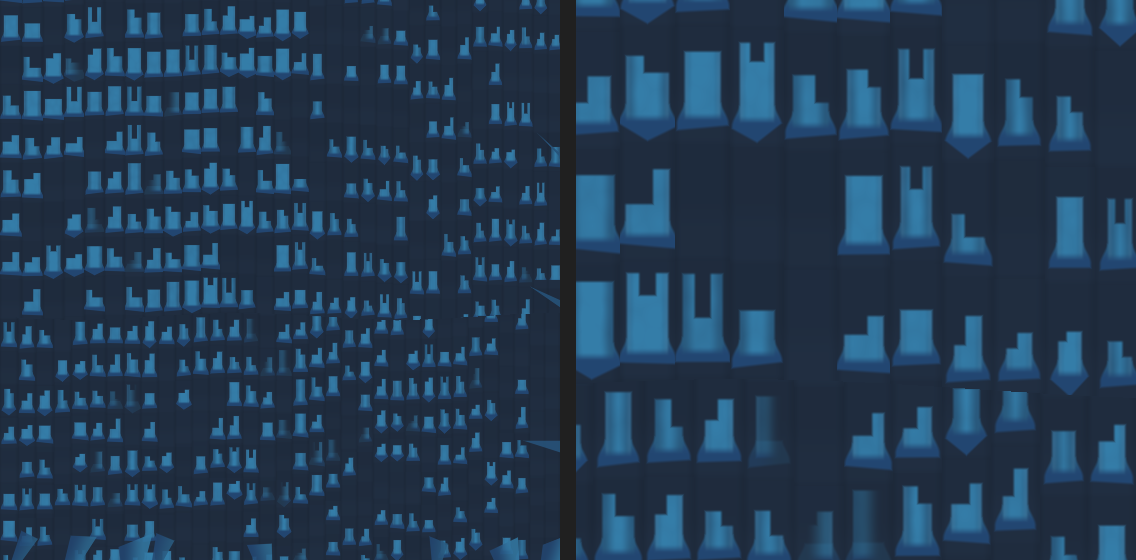
Left, the full canvas; right, a detail of the centre.
Write a three.js fragment shader that draws this pattern.

```glsl
varying vec2 vUv;

#define NIGHT vec3(0.120, 0.170, 0.240)
#define SHADE vec3(0.140, 0.250, 0.350)
#define SILL vec3(0.135, 0.275, 0.445)
#define EDGE vec3(0.160, 0.350, 0.490)
#define GLASS vec3(0.205, 0.490, 0.660)
#define ZONE_Y 0.435
#define ROW_UPPER 0.0697
#define ROW_LOWER 0.059
#define BASE 0.014
#define SOFT 0.0012

float hash(vec2 p) {
  vec3 q = fract(vec3(p.xyx) * vec3(0.1031, 0.1030, 0.0973));
  q += dot(q, q.yzx + 33.33);
  return fract((q.x + q.y) * q.z);
}

// Distance to the nearest jittered cell point
float cellular(vec2 p) {
  vec2 id = floor(p);
  float nearest = 2.0;
  for (int j = -1; j <= 1; j++) {
    for (int i = -1; i <= 1; i++) {
      vec2 c = id + vec2(float(i), float(j));
      vec2 site = c + vec2(hash(c), hash(c + 41.0));
      nearest = min(nearest, distance(p, site));
    }
  }
  return nearest;
}

// Soft coverage where d is positive inside
float inside(float d) {
  return smoothstep(-SOFT, SOFT, d);
}

float box(vec2 p, vec2 lo, vec2 hi) {
  vec2 d = min(p - lo, hi - p);
  return inside(min(d.x, d.y));
}

void main() {
  vec2 uv = vUv;
  float mottle = cellular(uv * vec2(75.0, 60.0));

  // Columns: wide at upper left, narrow to the right and below
  float lower = step(uv.y + 0.006 * sin(uv.x * 11.0), ZONE_Y);
  vec2 density = mix(vec2(25.6, 6.2), vec2(31.0, 3.0), lower);
  float u = uv.x * (density.x + density.y * uv.x);
  float col = floor(u);
  float colWidth = 1.0 / (density.x + 2.0 * density.y * uv.x);
  float dx = (fract(u) - 0.5) * colWidth;
  float xc = uv.x - dx;

  // Rows: gently waved at left, stepped between column groups at right
  float right = smoothstep(0.47, 0.62, xc);
  float rowHeight = mix(ROW_UPPER, ROW_LOWER, lower);
  float wave = 0.004 * sin(xc * 10.0 + 1.0) + 0.003 * sin(xc * 27.0);
  float stagger = (hash(vec2(floor(col / 2.0), 7.0 + lower)) - 0.5) * rowHeight * right;
  float v = (uv.y - ZONE_Y + wave + stagger) / rowHeight;
  float row = floor(v);
  vec2 cell = vec2(col, row + 50.0);
  float r1 = hash(cell + 3.1);
  float r2 = hash(cell + 17.7);
  float r3 = hash(cell + 29.3);
  float r4 = hash(cell + 53.9);

  // Window size and local position, origin at the middle of its base
  float slim = max(right, lower * 0.7);
  float halfW = colWidth * mix(0.39, 0.28, slim) * (0.82 + 0.24 * r1);
  float height = mix(0.045, 0.034, slim) * (0.62 + 0.5 * r2);
  height *= mix(0.8, 1.0, smoothstep(0.05, 0.3, uv.y));
  float room = max(rowHeight - BASE - height - 0.003, 0.0);
  float lift = room * r3 * lower * smoothstep(0.4, 0.1, uv.y);
  vec2 p = vec2(dx, fract(v) * rowHeight - BASE - lift);

  // Dark wall with faint ribs and ledges
  float rib = smoothstep(0.0, 0.12, fract(u)) * smoothstep(1.0, 0.82, fract(u));
  float ledge = smoothstep(0.0, 0.004, p.y + BASE) * smoothstep(0.024, 0.004, p.y);
  vec3 color = NIGHT * (0.94 + 0.07 * rib + 0.04 * ledge + 0.04 * (r4 - 0.5));

  // Stepped silhouette: plain, one tower, or a notched top
  float side = r4 < 0.5 ? -1.0 : 1.0;
  vec2 s = vec2(p.x * side, p.y);
  float split = halfW * (r1 - 0.5) * 0.7;
  float shoulder = height * (0.45 + 0.35 * r3);
  float body = box(p, vec2(-halfW, 0.0), vec2(halfW, height));
  float gap = box(s, vec2(-halfW * 2.0, shoulder), vec2(split, 1.0));
  if (r2 > 0.86) gap = box(p, vec2(-halfW * 0.4, shoulder), vec2(halfW * 0.4, 1.0));
  body *= 1.0 - gap * step(0.28, fract(r2 * 7.3));

  // Flared sill, sometimes sagging to a point
  float flare = 0.0045 * smoothstep(0.011, -0.002, p.y);
  float sag = step(0.82, r3) * 0.007 * (1.0 - abs(p.x) / halfW);
  float bottom = p.y + 0.0045 + sag + p.x * (r1 - 0.5) * 0.25;
  float sillD = min(halfW + flare - abs(p.x), min(bottom, 0.010 - p.y));
  float sill = inside(sillD);

  // Occupied cells, with empty drifts and some dim panes
  float drift = sin(xc * 13.0 + row * 2.3) + sin(xc * 6.0 - row * 1.7);
  float chance = mix(0.93, 0.76, slim) - 0.45 * smoothstep(1.0, 1.7, drift);
  chance -= 0.55 * smoothstep(0.07, 0.02, abs(xc - 0.56)) * step(0.68, uv.y);
  chance *= 1.0 - step(0.955, xc) * step(uv.y, 0.5);
  float lit = step(hash(cell + 71.3), chance);
  float dim = step(0.91, hash(cell + 87.1));
  float fade = mix(1.0, smoothstep(-halfW, halfW, s.x) * 0.65, dim);

  // Glass brightens inward and carries a thin pale rim
  float rim = halfW - abs(p.x);
  float glow = smoothstep(-0.001, 0.007, rim + 0.0015 * side) * (0.8 + 0.2 * r3);
  vec3 glass = mix(EDGE, GLASS, clamp(glow + 0.22 * (0.5 - mottle), 0.0, 1.0));
  glass += 0.035 * smoothstep(0.0025, 0.0, abs(rim - 0.001)) * step(0.3, r4);
  glass = mix(SILL, glass, smoothstep(-0.001, 0.005, p.y));
  vec3 sillColor = mix(SILL, EDGE, smoothstep(0.0, 0.009, p.y));
  color = mix(color, mix(SHADE, sillColor, fade), sill * lit * mix(1.0, 0.6, dim));
  color = mix(color, glass, body * lit * fade);

  // Slanted facets along the lower border
  for (int i = 0; i < 12; i++) {
    float k = float(i);
    float a = hash(vec2(k, 5.0));
    float b = hash(vec2(k, 9.0));
    float x = uv.x - (k + 0.3 + 0.6 * a) / 12.0 - (b - 0.5) * 1.4 * uv.y;
    float d = min(0.008 + 0.016 * a - abs(x) + 0.2 * uv.y, 0.018 + 0.03 * b - uv.y + x * (a - 0.5));
    vec3 facet = mix(SILL, mix(EDGE, GLASS, a), smoothstep(-0.02, 0.02, x));
    color = mix(color, facet, inside(d) * step(0.3, b) * 0.85);
  }

  // Tapered slivers at the right border
  for (int i = 0; i < 3; i++) {
    float k = float(i);
    float reach = uv.x - 0.935 - 0.012 * k;
    float y = uv.y - 0.213 - 0.275 * k + reach * 0.45 * k;
    float d = min(reach, min(-y, y + reach * (0.32 - 0.08 * k)));
    color = mix(color, mix(SILL, EDGE, 0.6), inside(d) * 0.9);
  }

  gl_FragColor = vec4(color, 1.0);
}
```
